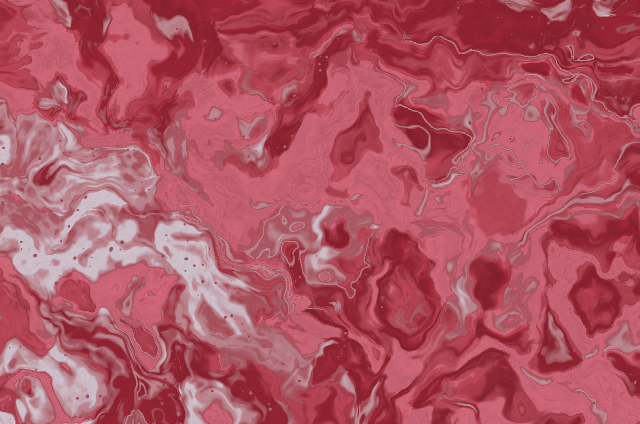
Write a WebGL 2 fragment shader that draws this texture.

```glsl
#version 300 es
precision highp float;

uniform vec2 u_resolution;
out vec4 fragColor;

#define FLOW_SCALE 2.3
#define FOLD 3.8
#define CURL 2.8
#define RAGGED 0.2
#define DEEP_LEVEL 0.46
#define PINK_LEVEL 0.575
#define FILM_LEVEL 0.6
#define STREAK_WIDTH 0.022
#define RIM_WIDTH 0.009
#define SPECK_CELLS 52.0

const vec3 DEEP = vec3(0.565, 0.135, 0.195);
const vec3 MID = vec3(0.69, 0.26, 0.32);
const vec3 PINK = vec3(0.785, 0.385, 0.455);
const vec3 DUSTY = vec3(0.64, 0.33, 0.37);
const vec3 SILVER = vec3(0.73, 0.51, 0.55);
const vec3 WHITE = vec3(0.80, 0.74, 0.78);

float hash(vec2 p) {
    return fract(sin(dot(p, vec2(127.1, 311.7))) * 43758.55);
}

float noise(vec2 p) {
    vec2 i = floor(p), f = fract(p);
    f = f * f * f * (f * (f * 6.0 - 15.0) + 10.0);
    float low = mix(hash(i), hash(i + vec2(1, 0)), f.x);
    float high = mix(hash(i + vec2(0, 1)), hash(i + vec2(1, 1)), f.x);
    return mix(low, high, f.y);
}

// Normalised fractal noise, turned between octaves to hide the lattice
float fbm(vec2 p, int octaves) {
    float sum = 0.0, total = 0.0, amp = 0.5;
    for (int i = 0; i < octaves; i++) {
        sum += amp * noise(p);
        total += amp;
        amp *= 0.5;
        p = mat2(1.6, 1.2, -1.2, 1.6) * p + 7.3;
    }
    return sum / total;
}

vec2 fbm2(vec2 p, int octaves) {
    return vec2(fbm(p, octaves), fbm(p + vec2(15.2, 41.3), octaves)) - 0.5;
}

// Soft elliptical region
float region(vec2 p, vec2 centre, vec2 size) {
    vec2 d = (p - centre) / size;
    return exp(-dot(d, d));
}

float line(float value, float width) {
    float d = value / width;
    return exp(-d * d);
}

// Scattered round specks of mostly small size, one at most per cell
float specks(vec2 p, float share) {
    vec2 cell = floor(p);
    vec2 centre = 0.3 + 0.4 * vec2(hash(cell + 3.1), hash(cell + 8.7));
    float size = hash(cell + 5.9);
    float radius = mix(0.06, 0.24, size * size);
    float disc = 1.0 - smoothstep(radius - 0.06, radius + 0.06, length(fract(p) - centre));
    return disc * step(hash(cell), share);
}

void main() {
    vec2 p = gl_FragCoord.xy / u_resolution.y;

    // Folded flow with ragged small turns, shared by all paint layers
    vec2 base = p * FLOW_SCALE + vec2(3.7, 9.1);
    vec2 ragged = RAGGED * fbm2(p * 11.0 + 4.0, 3);
    vec2 fold = fbm2(base + ragged, 4);
    vec2 curl = fbm2(base * 1.5 + FOLD * fold, 4);
    vec2 flow = base + CURL * curl + 2.0 * ragged;

    // Red paint: deep, middle and pink pools
    float tone = fbm(flow * 1.5, 5);
    tone -= 0.14 * region(p, vec2(0.8, 0.92), vec2(0.5, 0.2));
    tone -= 0.07 * region(p, vec2(0.2, 0.18), vec2(0.4, 0.2));
    tone += 0.09 * region(p, vec2(1.0, 0.25), vec2(0.5, 0.28));
    tone += 0.06 * region(p, vec2(0.1, 0.95), vec2(0.3, 0.2));
    float streaks = fbm(flow * 4.0 + 20.0, 3) - 0.5;
    float deepness = 1.0 - smoothstep(-0.085, 0.065, tone - DEEP_LEVEL + 0.2 * streaks);
    float pinkness = smoothstep(-0.04, 0.035, tone - PINK_LEVEL + 0.1 * streaks);
    vec3 color = mix(mix(MID, DEEP, deepness), PINK, pinkness);
    color *= 1.0 + 0.24 * streaks * (1.0 - 0.5 * pinkness);

    // Dark rims and hairlines along the folds
    float broken = smoothstep(0.42, 0.6, noise(flow * 2.6 + 31.0));
    float rim = line(tone - PINK_LEVEL + 0.02, RIM_WIDTH);
    float hair = line(abs(fract(tone * 14.0) - 0.5), 0.11);
    color = mix(color, DEEP * 0.9, broken * (0.5 * rim + 0.16 * hair));

    // Pale film: broad and mottled on the left, ribbons elsewhere
    float left = region(p, vec2(0.15, 0.5), vec2(0.42, 0.34));
    float film = fbm(flow * vec2(1.3, 1.7) + vec2(52.0, 17.0), 4);
    float ribbonMask = smoothstep(0.53, 0.72, noise(base * 1.3 + 71.0));
    float ribbonPath = fbm(flow * 1.1 + 90.0, 3) - 0.5;
    float ribbon = line(ribbonPath, max(STREAK_WIDTH, fwidth(ribbonPath))) * ribbonMask;
    float cover = film + 0.1 * left - 0.025;
    cover -= 0.09 * region(p, vec2(0.8, 0.9), vec2(0.45, 0.2));
    cover = max(cover, mix(0.5, 0.68, ribbon));
    cover += 0.12 * (fbm(p * 16.0 + 33.0, 4) - 0.5) * (0.2 + left);
    cover += 0.06 * (fbm(p * 60.0, 2) - 0.5) * (0.2 + left);

    float edge = cover - FILM_LEVEL;
    color = mix(color, DEEP, 0.35 * line(edge + 0.004, RIM_WIDTH));
    color = mix(color, DUSTY, 0.9 * smoothstep(-0.015, 0.025, edge));
    color = mix(color, SILVER, smoothstep(0.025, 0.085, edge));
    color = mix(color, WHITE, smoothstep(0.09, 0.17, edge));

    // Red specks in the film, pale bubbles in the deep paint
    float cluster = smoothstep(0.55, 0.75, noise(p * 5.0 + 12.0));
    float inFilm = smoothstep(0.03, 0.07, edge);
    vec2 drift = p * SPECK_CELLS + 8.0 * ragged;
    color = mix(color, DEEP, 0.7 * inFilm * specks(drift, 0.16));
    float bubbles = specks(drift + 60.5, 0.2) * cluster * deepness;
    color = mix(color, SILVER, 0.7 * bubbles * (1.0 - inFilm));

    // Fine surface grain
    color *= 1.0 + 0.04 * (noise(p * 170.0) - 0.5);
    fragColor = vec4(color, 1.0);
}
```
